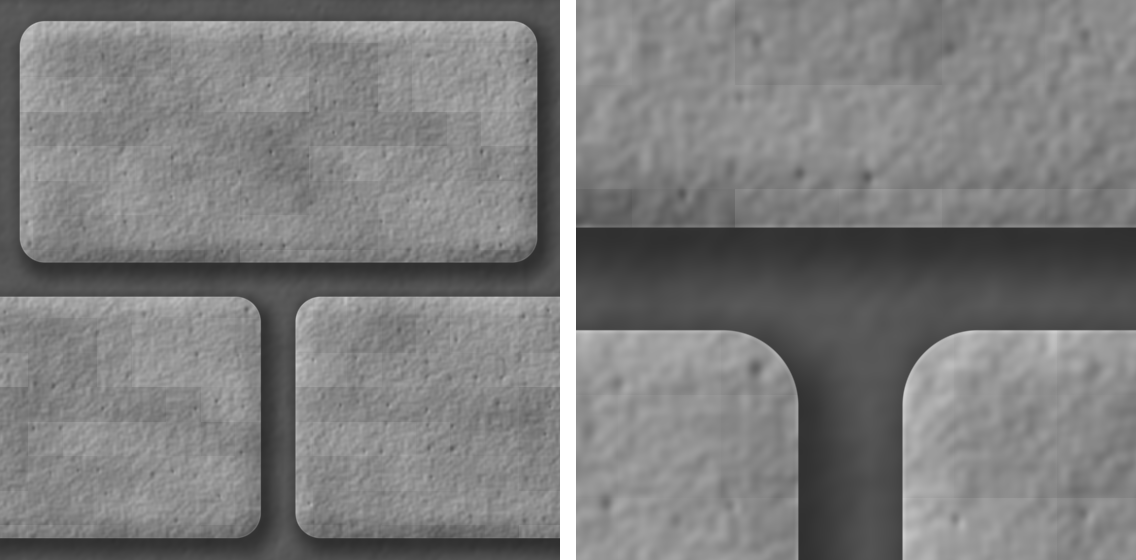
Left: the whole. Right: its middle third, enlarged.
Write a Shadertoy shader that draws this texture.

```glsl
// Two courses of rough grey stone bricks with rounded bevels, set in dark shadowed mortar.

// Brick layout, in canvas units (x, y), one brick per course
const vec2 UPPER_CENTER = vec2(0.4974, 0.7467);
const vec2 LOWER_CENTER = vec2(0.9967, 0.2546);
const vec2 UPPER_HALF = vec2(0.462, 0.2155);
const vec2 LOWER_HALF = vec2(0.469, 0.2155);
const float CORNER = 0.045;
const float BEVEL = 0.055;
const float RIM = 0.003;

// Tones
const float STONE = 0.545;
const float MORTAR = 0.335;
const vec2 BEVEL_LIGHT = vec2(-0.085, 0.125);
const float RIM_LIGHT = 0.07;
const float SHADOW = 0.42;
const vec2 SHADOW_SHIFT = vec2(0.012, -0.016);

// Surface wear
const vec2 LIGHT_DIR = vec2(-0.8, 0.6);
const float RELIEF_STEP = 0.0026;
const float STONE_RELIEF = 0.19;
const float MORTAR_RELIEF = 0.045;
const float GRAIN_SCALE = 78.0;
const float PIT_SCALE = 24.0;
const float PIT_CHANCE = 0.35;
const float PATCH_SCALE = 16.25;
const float PATCH_TONE = 0.13;
const float MOTTLE_TONE = 0.07;

float hash(vec2 p) {
    vec3 q = fract(vec3(p.xyx) * 0.1031);
    q += dot(q, q.yzx + 33.33);
    return fract((q.x + q.y) * q.z);
}

float noise(vec2 p) {
    vec2 i = floor(p), f = fract(p);
    f = f * f * (3.0 - 2.0 * f);
    return mix(mix(hash(i), hash(i + vec2(1, 0)), f.x),
               mix(hash(i + vec2(0, 1)), hash(i + vec2(1, 1)), f.x), f.y);
}

// Scattered round dents, one candidate per cell
float pits(vec2 p) {
    vec2 cell = floor(p * PIT_SCALE);
    vec2 spot = 0.25 + 0.5 * vec2(hash(cell + 3.1), hash(cell + 8.7));
    vec2 d = (fract(p * PIT_SCALE) - spot) * vec2(1.0, 0.8);
    float radius = mix(0.07, 0.13, hash(cell + 5.3));
    return step(hash(cell), PIT_CHANCE) * exp(-dot(d, d) / (radius * radius));
}

float height(vec2 p) {
    float grain = 0.6 * noise(p * GRAIN_SCALE) + 0.4 * noise(p * GRAIN_SCALE * 1.9 + 7.3);
    return grain - 0.5 * pits(p);
}

// Slope of the surface toward the light
float relief(vec2 p) {
    vec2 e = LIGHT_DIR * RELIEF_STEP;
    return height(p - e) - height(p + e);
}

float roundedBox(vec2 p, vec2 halfSize) {
    vec2 q = abs(p) - halfSize + CORNER;
    return length(max(q, 0.0)) + min(max(q.x, q.y), 0.0) - CORNER;
}

// Offset from a center on the repeating canvas
vec2 wrapped(vec2 p) {
    return p - floor(p + 0.5);
}

float wallDistance(vec2 uv) {
    return min(roundedBox(wrapped(uv - UPPER_CENTER), UPPER_HALF),
               roundedBox(wrapped(uv - LOWER_CENTER), LOWER_HALF));
}

float stoneTone(vec2 p, vec2 halfSize, float dist, float seed) {
    // Square-edged patches shared by every brick, over soft mottling
    vec2 cell = floor((p + 0.5) * PATCH_SCALE);
    float blotch = noise(cell * vec2(0.45, 0.8) + 4.6);
    float tone = STONE + PATCH_TONE * (blotch - 0.5);
    tone += MOTTLE_TONE * (noise(p * 19.0 + seed) - 0.5);

    // Bevel lit from the upper left
    vec2 slope = sign(p) * max(abs(p) - halfSize + BEVEL, 0.0) / BEVEL;
    slope *= smoothstep(0.0, 0.7, length(slope)) / max(length(slope), 1.0);
    tone += dot(slope, BEVEL_LIGHT);

    // Grain, dents and a thin pale rim
    vec2 surface = p + 2.0 + seed;
    tone += STONE_RELIEF * relief(surface) - 0.06 * pits(surface);
    return tone + RIM_LIGHT * smoothstep(-RIM, 0.0, dist);
}

float mortarTone(vec2 uv) {
    float shade = 1.0 - smoothstep(-0.012, 0.036, wallDistance(uv - SHADOW_SHIFT));
    float tone = MORTAR + MORTAR_RELIEF * relief(uv * 0.7 + 9.0);
    tone += 0.03 * (noise(uv * 24.0) - 0.5);
    return tone * (1.0 - SHADOW * shade);
}

void mainImage(out vec4 fragColor, in vec2 fragCoord) {
    vec2 uv = fragCoord / iResolution.xy;
    float pixel = 1.0 / iResolution.y;

    // Pick the course that holds this point
    bool upper = uv.y > 0.5;
    vec2 p = wrapped(uv - (upper ? UPPER_CENTER : LOWER_CENTER));
    vec2 halfSize = upper ? UPPER_HALF : LOWER_HALF;
    float dist = roundedBox(p, halfSize);

    float stone = stoneTone(p, halfSize, dist, upper ? 0.0 : 5.0);
    float cover = 1.0 - smoothstep(-pixel, pixel, dist);
    fragColor = vec4(vec3(mix(mortarTone(uv), stone, cover)), 1.0);
}
```
